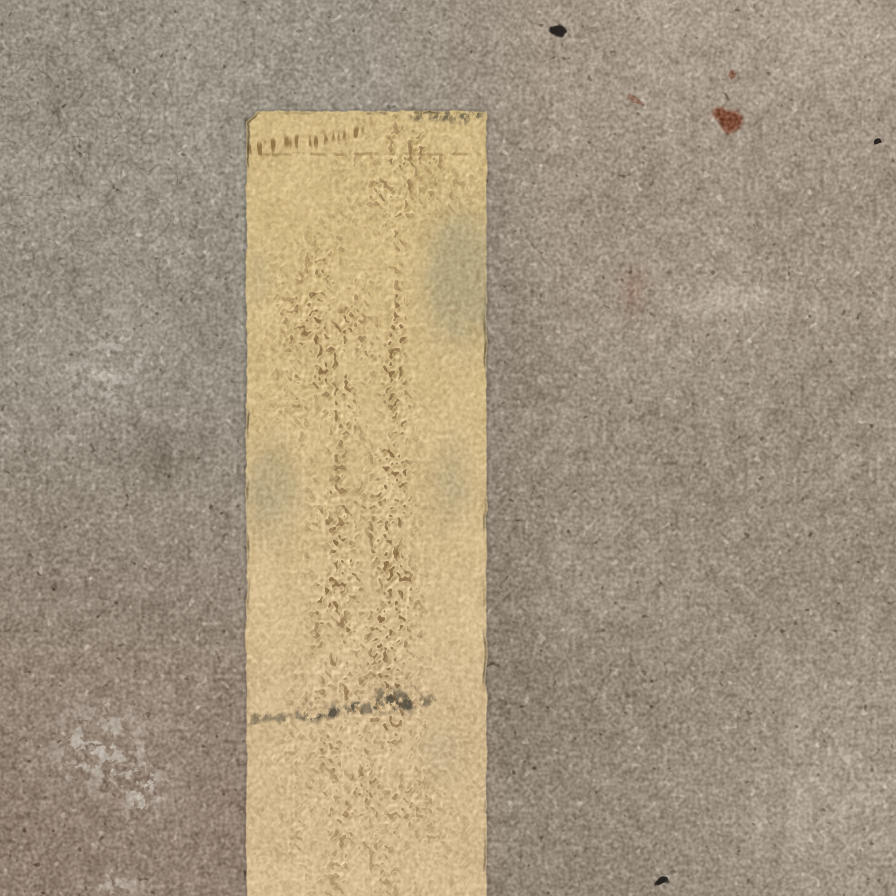
A WebGL 1 fragment shader for this texture:

```glsl
precision highp float;
// Weathered concrete crossed by a worn ochre paint stripe with a square end.
// Gradient noise builds the grain and stains; soft ellipses place the patches,
// and a ragged box bounds the paint, whose relief shows where it is worn.

uniform vec2 u_resolution;

vec2 hash2(vec2 p) {
  vec3 q = fract(p.xyx * vec3(0.1031, 0.1030, 0.0973));
  q += dot(q, q.yzx + 33.33);
  return fract((q.xx + q.yz) * q.zy);
}

float corner(vec2 cell, vec2 offset) {
  return dot(hash2(cell) * 2.0 - 1.0, offset);
}

// Gradient noise
float noise(vec2 p) {
  vec2 i = floor(p), f = fract(p), e = vec2(1.0, 0.0);
  vec2 w = f * f * f * (f * (f * 6.0 - 15.0) + 10.0);
  float low = mix(corner(i, f), corner(i + e, f - e), w.x);
  float high = mix(corner(i + e.yx, f - e.yx), corner(i + 1.0, f - 1.0), w.x);
  return mix(low, high, w.y);
}

float fbm(vec2 p) {
  float sum = 0.0, gain = 1.0;
  for (int i = 0; i < 4; i++) {
    sum += gain * noise(p);
    p = mat2(1.6, 1.2, -1.2, 1.6) * p + 17.3;
    gain *= 0.6;
  }
  return sum;
}

// Soft ellipse at x, y with radii rx, ry
float blob(vec2 p, float x, float y, float rx, float ry) {
  vec2 d = (p - vec2(x, y)) / vec2(rx, ry);
  return exp(-dot(d, d));
}

// Crisp ellipse with a smoothed rim
float spot(vec2 p, float x, float y, float rx, float ry) {
  return 1.0 - smoothstep(0.7, 1.2, length((p - vec2(x, y)) / vec2(rx, ry)));
}

// Soft line around height y, from x0 to x1
float streak(vec2 p, float y, float width, float x0, float x1) {
  float line = 1.0 - smoothstep(0.3 * width, width, abs(p.y - y));
  return line * smoothstep(-0.01, 0.01, min(p.x - x0, x1 - p.x));
}

// Sparse flecks where fine noise passes a threshold
float flecks(vec2 p, float limit) {
  return smoothstep(limit, limit + 0.2, noise(p) + 0.3 * noise(p * 0.3));
}

vec3 concrete(vec2 p, vec2 q, float grain) {
  vec3 left = mix(vec3(0.565, 0.5, 0.44), vec3(0.595, 0.57, 0.52), smoothstep(0.1, 0.7, p.y));
  vec3 right = mix(vec3(0.59, 0.545, 0.485), vec3(0.63, 0.58, 0.52), smoothstep(0.2, 0.9, p.y));
  vec3 col = mix(left, right, smoothstep(0.3, 0.65, p.x));
  float tone = 0.04 * fbm(p * 7.0) + 0.075 * fbm(p * 42.0) + 0.16 * grain;
  tone += 0.07 * blob(q, 0.95, 0.14, 0.12, 0.13) + 0.04 * blob(q, 0.85, 0.97, 0.2, 0.08);
  tone += 0.08 * blob(q, 0.83, 0.668, 0.06, 0.012);
  tone -= 0.09 * blob(q, 0.18, 0.483, 0.025, 0.025) + 0.04 * blob(p, 0.57, 0.45, 0.04, 0.4);
  col += tone + 0.1 * flecks(p * 120.0 + 40.0, 0.3) - 0.15 * flecks(p * 130.0, 0.36);
  // Hairline crazing in the upper left
  float crack = 1.0 - smoothstep(0.0, 0.03, abs(noise(q * 32.0)));
  col -= 0.08 * crack * blob(p, 0.08, 0.8, 0.2, 0.25);
  // Pale scuffs
  float scuff = blob(q, 0.11, 0.165, 0.055, 0.045) + blob(q, 0.16, 0.115, 0.025, 0.03);
  scuff += 0.8 * (blob(q, 0.12, 0.585, 0.045, 0.045) + blob(q, 0.13, 0.015, 0.025, 0.015));
  scuff *= smoothstep(-0.05, 0.25, fbm(q * 60.0));
  col = mix(col, vec3(0.79, 0.76, 0.72) + 0.1 * grain, 0.8 * min(scuff, 1.0));
  // Rust and black chips
  float rust = spot(q, 0.813, 0.866, 0.018, 0.015) + 0.6 * spot(q, 0.709, 0.889, 0.008, 0.004);
  rust += 0.7 * spot(q, 0.818, 0.919, 0.005, 0.005) + 0.3 * blob(q, 0.707, 0.675, 0.015, 0.025);
  col = mix(col, vec3(0.45, 0.25, 0.17) + 0.25 * grain, 0.85 * min(rust, 1.0));
  float chip = spot(q, 0.623, 0.965, 0.01, 0.009) + spot(q, 0.736, 0.016, 0.007, 0.004);
  chip += spot(q, 0.979, 0.835, 0.004, 0.004);
  return mix(col, vec3(0.1, 0.09, 0.08), 0.9 * min(chip, 1.0));
}

vec3 paint(vec2 p, vec2 q, float grain) {
  vec3 col = mix(vec3(0.835, 0.735, 0.575), vec3(0.825, 0.73, 0.53), smoothstep(0.1, 0.75, p.y));
  col += 0.045 * fbm(p * 22.0) + 0.09 * grain;
  // Grey film where the coat is thin
  float film = blob(q, 0.515, 0.69, 0.05, 0.09) + 0.75 * blob(q, 0.302, 0.45, 0.04, 0.075);
  film += 0.6 * blob(q, 0.505, 0.46, 0.035, 0.07) + 0.5 * blob(q, 0.29, 0.69, 0.025, 0.05);
  film += 0.5 * blob(q, 0.495, 0.16, 0.04, 0.05);
  film = smoothstep(0.15, 0.9, film + 0.25 * film * fbm(p * 40.0));
  col = mix(col, vec3(0.67, 0.625, 0.5) + 0.1 * grain, 0.75 * film);
  // Dimpled wear in ragged vertical bands, lit from above left
  float wear = blob(q, 0.36, 0.62, 0.05, 0.1) + blob(q, 0.442, 0.58, 0.012, 0.16);
  wear += blob(q, 0.437, 0.36, 0.027, 0.16) + blob(q, 0.375, 0.36, 0.026, 0.13);
  wear += 0.7 * blob(q, 0.455, 0.81, 0.06, 0.06) + 0.5 * blob(q, 0.41, 0.12, 0.1, 0.15);
  wear = min(1.2 * wear * smoothstep(-0.5, 0.3, fbm(p * vec2(38.0, 16.0))) + 0.15, 1.0);
  vec2 g = p * vec2(180.0, 160.0);
  float fine = noise(g), relief = fine - noise(g + vec2(-0.4, 0.4));
  float bump = fine + 0.4 * noise(g * 0.53 + 7.0) + 0.2 * fbm(p * vec2(60.0, 18.0));
  col += (0.05 + 0.17 * wear) * relief;
  col = mix(col, vec3(0.46, 0.35, 0.21), 0.75 * wear * smoothstep(0.08, 0.3, bump));
  // Tyre mark, end seam and scraped top
  float broken = smoothstep(-0.25, 0.25, fbm(p * vec2(85.0, 60.0)));
  float markY = 0.195 + 0.115 * (p.x - 0.28);
  float mark = 0.6 * streak(q, markY, 0.009, 0.28, 0.49) + 0.8 * streak(q, 0.869, 0.009, 0.465, 0.54);
  mark += 0.65 * streak(q, markY, 0.015, 0.335, 0.4) + 0.7 * streak(q, markY + 0.004, 0.019, 0.42, 0.465);
  col = mix(col, vec3(0.29, 0.27, 0.23), 0.85 * broken * min(mark, 1.0));
  float scrape = streak(q, 0.832 + 0.16 * (p.x - 0.275), 0.01, 0.275, 0.41);
  scrape *= smoothstep(-0.05, 0.2, noise(p * vec2(170.0, 40.0)));
  float seam = streak(p, 0.828 + 0.002 * fbm(p * 25.0), 0.0025, 0.29, 0.54);
  scrape += 0.5 * seam * broken;
  return mix(col, vec3(0.47, 0.36, 0.2), 0.7 * min(scrape, 1.0));
}

void main() {
  vec2 p = gl_FragCoord.xy / u_resolution;
  float aa = 1.0 / min(u_resolution.x, u_resolution.y);
  vec2 q = p + 0.01 * vec2(fbm(p * 28.0), fbm(p * 28.0 + 53.0));
  float grain = noise(p * 235.0) + 0.7 * noise(p * 140.0 + 31.0);
  // Signed distance to the stripe, negative inside
  vec2 r = p + 0.0025 * vec2(fbm(p * 35.0), fbm(p * 50.0 + 8.0));
  float cut = dot(r - vec2(0.273, 0.862), vec2(-0.707, 0.707));
  float edge = max(max(abs(r.x - 0.409) - 0.134, r.y - 0.876), cut);
  // Contact shade outside, broken dark rim inside
  vec3 ground = concrete(p, q, grain) * (0.86 + 0.14 * smoothstep(0.0, 0.005, edge));
  float rim = 1.0 - smoothstep(0.0, 0.0025, abs(edge + 0.002));
  rim *= smoothstep(0.0, 0.4, fbm(p * vec2(22.0, 9.0) + 4.0));
  vec3 coat = paint(p, q, grain) * (1.0 - 0.4 * rim);
  vec3 col = mix(coat, ground, smoothstep(-aa, aa, edge));
  gl_FragColor = vec4(clamp(col, 0.0, 1.0), 1.0);
}
```
